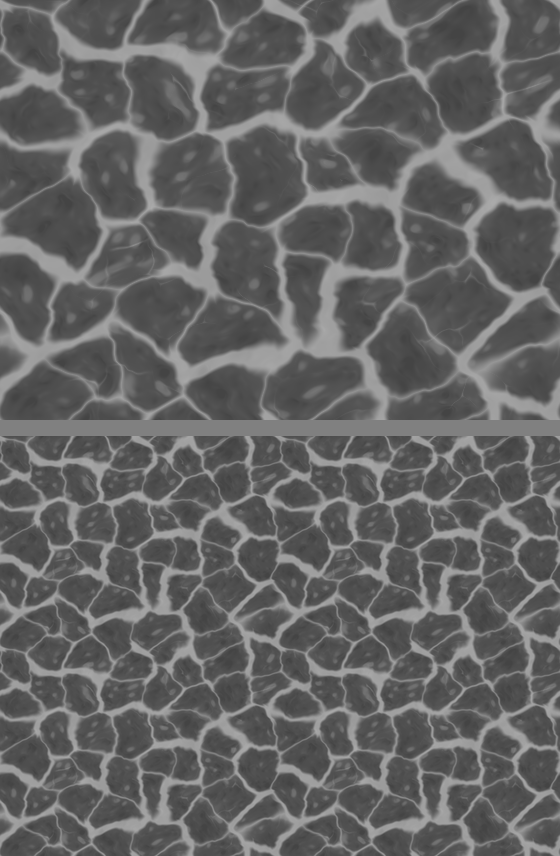
Top: one tile. Bottom: repeated 2 by 2.
Give the GLSL for this texture, as a Shadertoy shader.

```glsl
// Dry crackled ground: pale, soft-edged veins around dark mottled plates.
// A wrapped cellular network gives every pair of neighbouring plates its own
// vein width; layered sines bend it and cellular blobs mottle the surface.

const float TAU = 6.2831853;

// Three random values per lattice cell, wrapping after n cells
vec3 cellHash(vec2 cell, vec2 n) {
    vec2 c = mod(cell, n) + 0.37 * n;
    vec3 k = vec3(dot(c, vec2(127.1, 311.7)),
                  dot(c, vec2(269.5, 183.3)),
                  dot(c, vec2(419.2, 371.9)));
    return fract(sin(k) * 43758.5);
}

// Soft signed distance to the veins, negative inside them
float veinDistance(vec2 p, vec2 n, float thin, float thick) {
    vec2 base = floor(p - 0.5);
    float dist[16];
    float seed[16];
    float nearest = 9.0;
    for (int i = 0; i < 16; i++) {
        vec2 cell = base + vec2(float(i % 4), float(i / 4)) - 1.0;
        vec3 h = cellHash(cell, n);
        dist[i] = length(cell + 0.5 + 0.88 * (h.xy - 0.5) - p);
        seed[i] = h.z;
        nearest = min(nearest, dist[i]);
    }
    // Smooth minimum over all pairs of nearby plates
    float sum = 1e-6;
    for (int i = 0; i < 15; i++) {
        if (dist[i] - nearest > 0.6) continue;
        for (int j = i + 1; j < 16; j++) {
            float gap = max(dist[i], dist[j]) - nearest;
            if (gap > 0.6) continue;
            float pick = fract((seed[i] + seed[j]) * 17.0);
            sum += exp(-26.0 * (gap - mix(thin, thick, pick * pick)));
        }
    }
    return -log(sum) / 26.0;
}

// Smooth random blobs, roughly -0.5 to 0.5
float mottle(vec2 p, vec2 n) {
    vec2 base = floor(p);
    float sum = 0.0;
    for (int y = -1; y <= 1; y++) {
        for (int x = -1; x <= 1; x++) {
            vec2 cell = base + vec2(x, y);
            vec3 h = cellHash(cell, n);
            vec2 d = cell + h.xy - p;
            sum += (h.z - 0.5) * exp(-7.0 * dot(d, d));
        }
    }
    return sum;
}

// Periodic displacement from layered sines
vec2 bend(vec2 uv) {
    vec2 a = TAU * uv;
    vec2 slow = sin(vec2(3.0 * a.y + 2.0 * a.x, 4.0 * a.x - 2.0 * a.y) + vec2(0.6, 2.1));
    vec2 mid = sin(vec2(9.0 * a.y - 5.0 * a.x, 11.0 * a.x + 4.0 * a.y) + 2.0 * slow);
    vec2 fine = sin(vec2(23.0 * a.y + 9.0 * a.x, 27.0 * a.x - 8.0 * a.y) + 2.0 * mid);
    return 0.016 * slow + 0.004 * mid + 0.0013 * fine;
}

void mainImage(out vec4 fragColor, in vec2 fragCoord) {
    vec2 uv = fragCoord / iResolution.xy;
    vec2 bent = uv + bend(uv);

    // Surface grain at three scales
    float broad = mottle(bent * vec2(12.0, 9.0), vec2(12.0, 9.0));
    float grain = mottle(bent * vec2(32.0, 24.0), vec2(32.0, 24.0));
    float speck = mottle(bent * vec2(60.0, 45.0) + 3.0 * grain, vec2(60.0, 45.0));

    // Main veins with a faint halo
    float d = veinDistance(bent * vec2(8.0, 6.0), vec2(8.0, 6.0), 0.015, 0.21);
    d += 0.035 * grain + 0.02 * speck;
    float vein = 1.0 - smoothstep(-0.085, 0.085, d);
    float halo = 1.0 - smoothstep(0.0, 0.3, d);

    // Hairline cracks that fade in and out across the plates
    float hair = veinDistance(bent.yx * vec2(9.0, 12.0), vec2(9.0, 12.0), -0.06, 0.02);
    hair = (1.0 - smoothstep(-0.04, 0.07, hair)) * smoothstep(-0.05, 0.25, broad);

    // Plate tone, then veins over it
    float plate = 0.308 + 0.07 * broad + 0.10 * grain + 0.06 * speck;
    plate += 0.08 * smoothstep(0.12, 0.4, grain + 0.4 * broad);
    plate += 0.03 * halo + 0.13 * hair;
    float pale = 0.625 + 0.05 * broad + 0.05 * grain + 0.03 * speck;
    float tone = mix(max(plate, 0.265), pale, vein);

    fragColor = vec4(vec3(tone), 1.0);
}
```
